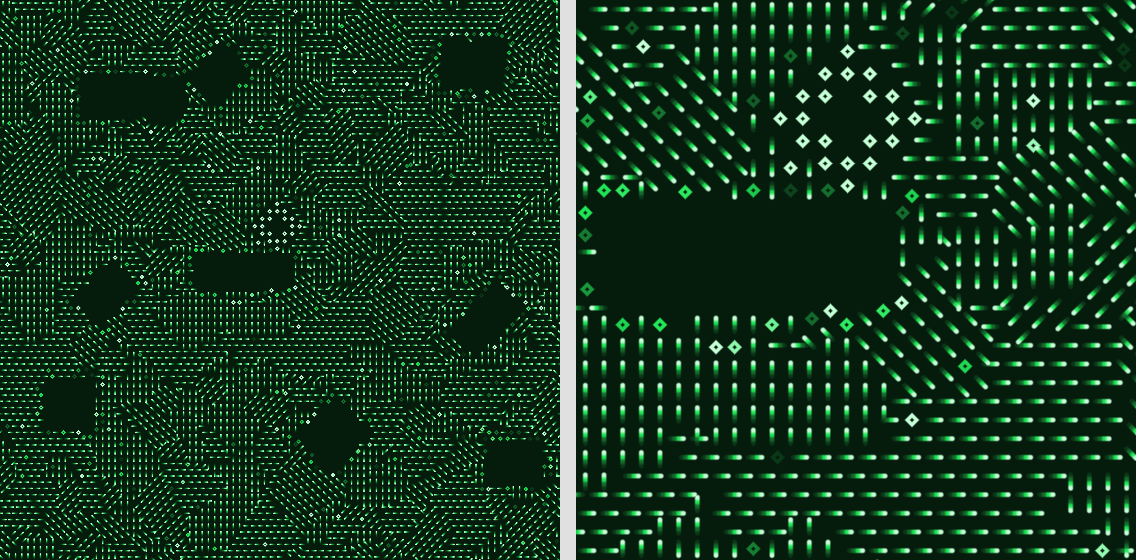
Left, the full canvas; right, a detail of the centre.
Give the GLSL for this pattern, as a three.js fragment shader.

```glsl
// Draws a green lattice of comet-like dashes in patchwork directions, with diamond-edged voids.
varying vec2 vUv;

const float CELLS = 450.0;              // fine cells across the canvas
const vec2 PITCH = vec2(6.0, 5.0);      // dash spacing along and across, in cells
const float QUARTER_PI = 0.785398;
const vec3 GROUND = vec3(0.02, 0.105, 0.045);
const vec3 DARK = vec3(0.04, 0.21, 0.09);
const vec3 MID = vec3(0.08, 0.43, 0.18);
const vec3 BRIGHT = vec3(0.12, 0.91, 0.34);
const vec3 PALE = vec3(0.77, 1.0, 0.84);

vec2 hash2(vec2 p) {
  vec3 a = fract(p.xyx * vec3(0.1031, 0.1030, 0.0973));
  a += dot(a, a.yzx + 33.33);
  return fract((a.xx + a.yz) * a.zy);
}

float gradientNoise(vec2 p) {
  vec2 i = floor(p), f = fract(p);
  vec2 u = f * f * f * (f * (f * 6.0 - 15.0) + 10.0);
  vec2 o = vec2(0.0, 1.0);
  float a = dot(hash2(i) * 2.0 - 1.0, f);
  float b = dot(hash2(i + o.yx) * 2.0 - 1.0, f - o.yx);
  float c = dot(hash2(i + o) * 2.0 - 1.0, f - o);
  float d = dot(hash2(i + o.yy) * 2.0 - 1.0, f - o.yy);
  return mix(mix(a, b, u.x), mix(c, d, u.x), u.y);
}

// Random value of the Voronoi patch that holds p
float patchValue(vec2 p, float scale) {
  vec2 g = floor(p * scale);
  float nearest = 9.0, value = 0.0;
  for (int y = -1; y <= 1; y++) {
    for (int x = -1; x <= 1; x++) {
      vec2 id = g + vec2(float(x), float(y));
      float d = distance(p * scale, id + hash2(id + scale));
      if (d < nearest) {
        nearest = d;
        value = hash2(id + scale + 71.0).x;
      }
    }
  }
  return value;
}

mat2 rotation(float angle) {
  float c = cos(angle), s = sin(angle);
  return mat2(c, s, -s, c);
}

float boxDistance(vec2 p, vec2 halfSize) {
  vec2 d = abs(p) - halfSize;
  return length(max(d, 0.0)) + min(max(d.x, d.y), 0.0);
}

// Distance to the nearest empty block, upright or tilted by 45 degrees
float voidDistance(vec2 p) {
  float nearest = 1.0;
  for (int i = 0; i < 9; i++) {
    vec2 id = vec2(mod(float(i), 3.0), floor(float(i) / 3.0));
    vec2 place = hash2(id + 5.3), size = hash2(id + 17.9);
    vec2 center = (id + 0.5 + (place - 0.5) * 0.7) / 3.0;
    float turn = mod(id.x + id.y, 2.0) * (size.x < 0.5 ? 1.0 : -1.0);
    vec2 halfSize = mix(vec2(0.035, 0.028), vec2(0.088, 0.05), size);
    nearest = min(nearest, boxDistance((p - center) * rotation(turn * QUARTER_PI), halfSize));
  }
  return nearest;
}

// Colour from the dim tail (0) to the pale head (1)
vec3 ramp(float t) {
  vec3 c = mix(DARK, MID, smoothstep(0.05, 0.35, t));
  c = mix(c, BRIGHT, smoothstep(0.35, 0.62, t));
  return mix(c, PALE, smoothstep(0.62, 0.88, t));
}

vec3 inked(vec3 ink, float dist) {
  return mix(GROUND, ink, 1.0 - smoothstep(0.3, 0.95, dist));
}

vec3 dash(vec2 d) {
  float reach = clamp(d.x, -1.8, 1.8);
  return inked(ramp(d.x / 4.2 + 0.5), length(d - vec2(reach, 0.0)));
}

vec3 diamond(vec2 d, float tone) {
  return inked(ramp(tone), abs(abs(d.x) + abs(d.y) - 1.25) * 0.9);
}

// One family of parallel marks, shown only in patches that chose it
vec3 markLayer(vec2 p, float kind, vec2 rosette) {
  mat2 turn = rotation(QUARTER_PI * (2.0 * mod(kind, 2.0) + step(1.5, kind)));
  vec2 q = p * turn;
  float row = floor(q.y / PITCH.y);
  float shift = row * (kind < 0.5 ? 3.0 : (kind < 1.5 ? 0.0 : 2.0));
  float column = floor((q.x - shift) / PITCH.x);
  vec2 anchor = (vec2(column, row) + 0.5) * PITCH + vec2(shift, 0.0);
  vec2 center = turn * anchor, place = center / CELLS;

  float value = patchValue(place, gradientNoise(place * 6.0 + 3.0) > 0.0 ? 22.0 : 10.0);
  float chosen = step(0.36, value) + step(0.67, value) + step(0.84, value);
  float gap = voidDistance(place) * CELLS;
  vec2 away = abs(center - rosette);
  if (abs(chosen - kind) > 0.5 || gap < 2.0 || away.x + away.y < 23.0) return GROUND;

  vec2 chance = hash2(vec2(column, row) + kind * 53.0 + 211.0);
  if (chance.x < (gap < 8.0 ? 0.5 : 0.03)) return diamond(p - center, chance.y);
  vec2 d = q - anchor;
  d.x *= fract(value * 37.0) < 0.5 ? -1.0 : 1.0;
  return dash(d);
}

// Ring of pale diamonds on a square lattice
vec3 rosetteRing(vec2 d) {
  vec2 id = floor(d / 6.0 + 0.5);
  float steps = abs(id.x) + abs(id.y);
  return steps > 1.5 && steps < 3.5 ? diamond(d - id * 6.0, 1.0) : GROUND;
}

void main() {
  vec2 p = vUv * CELLS, rosette = vec2(0.495, 0.596) * CELLS;
  vec3 color = rosetteRing(p - rosette);
  for (int i = 0; i < 4; i++) color = max(color, markLayer(p, float(i), rosette));
  gl_FragColor = vec4(color, 1.0);
}
```
